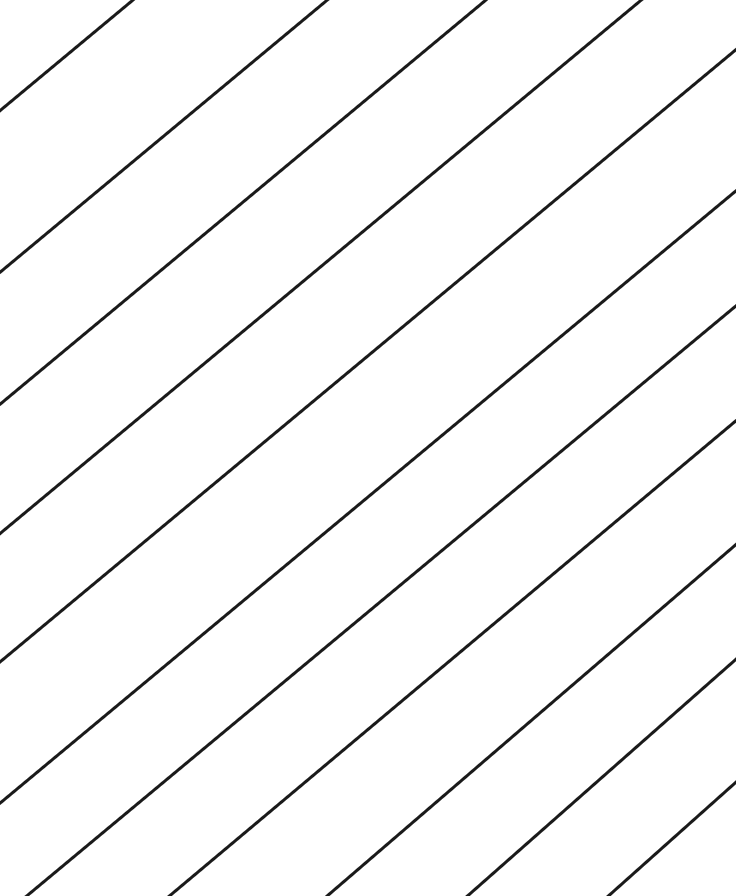
Give the GLSL for this pattern, as a Shadertoy shader.

```glsl
const int LINE_COUNT = 11;

// Uneven spacing: vertical shift of each line from its regular place
const float drift[LINE_COUNT] = float[](
    0.0385, 0.0, -0.0054, -0.0078, -0.0092, -0.0249,
    -0.0114, -0.0005, -0.0053, -0.0005, 0.0);

// Distance to a line of the given slope crossing x = 0 at the given height
float lineDistance(vec2 p, float slope, float height) {
    return abs(p.y - height - slope * p.x) / sqrt(1.0 + slope * slope);
}

void mainImage(out vec4 fragColor, in vec2 fragCoord) {
    // Units of canvas height, x centred, y from the bottom
    vec2 p = vec2(fragCoord.x - 0.5 * iResolution.x, fragCoord.y) / iResolution.y;

    // Nearest diagonal; the lowest ones grow slightly steeper
    float nearest = 1e3;
    for (int i = 0; i < LINE_COUNT; i++) {
        float index = float(i);
        float slope = 0.832 + 0.06 * smoothstep(6.2, 10.0, index);
        float height = 1.1797 - 0.1419 * index + drift[i];
        nearest = min(nearest, lineDistance(p, slope, height));
    }

    // Ink on white, with a one pixel soft edge
    float ink = clamp(0.5 + (0.0017 - nearest) * iResolution.y, 0.0, 1.0);
    fragColor = vec4(mix(vec3(1.0), vec3(0.1), ink), 1.0);
}
```
